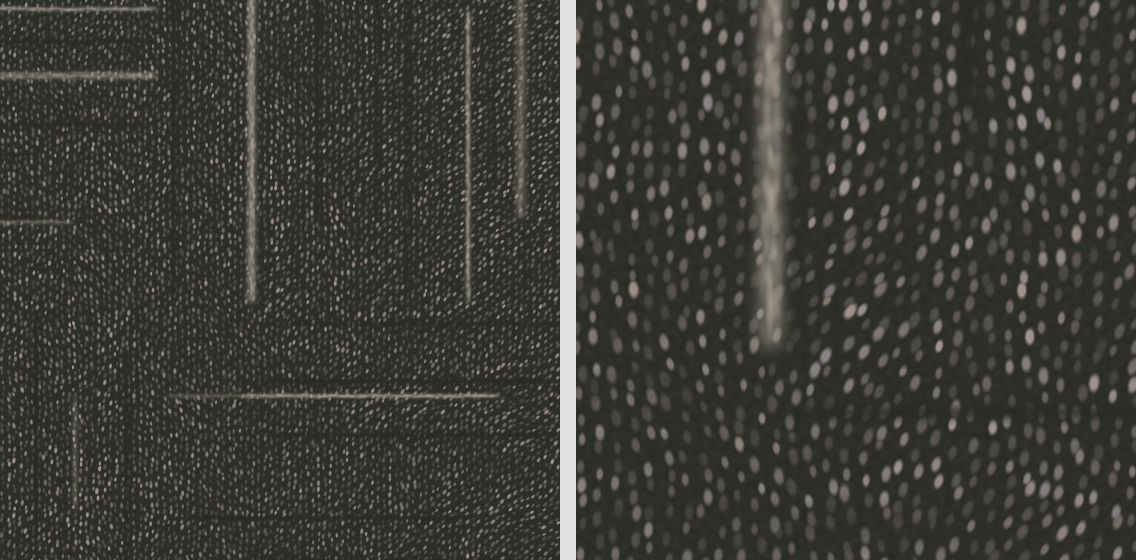
Left: the whole. Right: its middle third, enlarged.
Give the GLSL for this texture, as a Shadertoy shader.

```glsl
const float TILE = 0.72;
const vec2 SEAM = vec2(0.293, 0.447);
const vec2 TUFTS = vec2(94.0, 76.0);
const vec3 BACKING = vec3(0.160, 0.166, 0.142);
const vec3 YARN_WARM = vec3(0.64, 0.575, 0.555);
const vec3 YARN_COOL = vec3(0.58, 0.56, 0.57);
const vec3 ACCENT = vec3(0.63, 0.60, 0.55);

vec2 hash2(vec2 p) {
    vec3 h = fract(vec3(p.xyx) * vec3(0.1031, 0.1030, 0.0973));
    h += dot(h, h.yzx + 33.33);
    return fract((h.xx + h.yz) * h.zy);
}

float cornerSlope(vec2 cell, vec2 corner, vec2 f) {
    float angle = 6.2832 * hash2(cell + corner).x;
    return dot(vec2(cos(angle), sin(angle)), f - corner);
}

// Gradient noise, roughly -0.7 to 0.7
float gradientNoise(vec2 p) {
    vec2 cell = floor(p), f = fract(p);
    vec2 u = f * f * f * (f * (f * 6.0 - 15.0) + 10.0);
    float low = mix(cornerSlope(cell, vec2(0, 0), f), cornerSlope(cell, vec2(1, 0), f), u.x);
    float high = mix(cornerSlope(cell, vec2(0, 1), f), cornerSlope(cell, vec2(1, 1), f), u.x);
    return mix(low, high, u.y);
}

// Soft band running along y, limited to a span
float band(vec2 p, float at, float halfWidth, vec2 span, float taper) {
    float d = (p.x - at) / halfWidth;
    float ends = smoothstep(span.x, span.x + taper, p.y)
               * (1.0 - smoothstep(span.y - taper, span.y, p.y));
    return exp(-d * d) * ends;
}

// Pale yarn line with a ragged edge and uneven cover
float streak(vec2 p, float at, float halfWidth, vec2 span) {
    float wobble = 0.002 * gradientNoise(vec2(p.y * 45.0, at * 90.0));
    float cover = 0.78 + 0.5 * gradientNoise(p * vec2(190.0, 75.0));
    return band(p, at + wobble, halfWidth, span, 0.025) * clamp(cover, 0.0, 1.0);
}

// Dark missing rows inside one carpet tile
float grooves(vec2 local, vec2 tile) {
    const int COUNT = 7;
    float dark = 0.0;
    for (int i = 0; i < COUNT; i++) {
        vec2 rnd = hash2(tile * 17.0 + vec2(float(i) * 5.0, 71.0));
        float at = (float(i) + 0.15 + 0.7 * rnd.x) / float(COUNT);
        float start = rnd.y < 0.5 ? 0.0 : 0.25 * rnd.x;
        float width = mix(0.005, 0.0085, rnd.y);
        float strength = mix(0.5, 0.95, fract(rnd.x * 7.0 + rnd.y));
        vec2 span = vec2(start, start + mix(0.6, 1.0, rnd.y));
        dark = max(dark, strength * band(local, at, width, span, 0.05));
    }
    return dark;
}

// Jittered leaning loops: x is brightness, y is tint
vec2 tufts(vec2 p, float lean, float softness) {
    vec2 grid = p * TUFTS, home = floor(grid);
    mat2 turn = mat2(cos(lean), sin(lean), -sin(lean), cos(lean));
    vec2 best = vec2(0.0, 0.5);
    for (int y = -1; y <= 1; y++) {
        for (int x = -1; x <= 1; x++) {
            vec2 cell = home + vec2(x, y);
            vec2 rnd = hash2(cell + 137.0), look = hash2(cell + 411.0);
            float stagger = 0.5 * mod(cell.x, 2.0) - 0.25;
            vec2 center = cell + 0.5 + vec2(0.5, 0.7) * (rnd - 0.5) + vec2(0.0, stagger);
            vec2 q = turn * ((grid - center) / TUFTS * TUFTS.x);
            vec2 radius = vec2(0.31, 0.54) * mix(0.75, 1.15, look.y);
            float cover = 1.0 - smoothstep(0.75 - softness, 0.75 + softness, length(q / radius));
            float bright = cover * mix(0.22, 0.95, look.x * look.x);
            if (bright > best.x) best = vec2(bright, rnd.y);
        }
    }
    return best;
}

void mainImage(out vec4 fragColor, in vec2 fragCoord) {
    vec2 p = fragCoord / iResolution.xy;
    float pixel = 1.0 / min(iResolution.x, iResolution.y);

    // Quarter-turned tiles
    vec2 tile = floor((p - SEAM) / TILE);
    vec2 local = fract((p - SEAM) / TILE);
    bool upright = mod(tile.x + tile.y, 2.0) < 0.5;
    vec2 lines = upright ? p : p.yx;
    float groove = grooves(upright ? local : local.yx, tile + 9.0);

    // Pile, with a drifting lean and uneven rows
    float lean = 0.65 * smoothstep(0.3, 1.0, p.x) + 0.8 * gradientNoise(p * 9.0);
    vec2 pile = tufts(p, lean, 0.32 + 0.6 * pixel * TUFTS.x);
    float rows = 1.0 + 0.5 * gradientNoise(lines * vec2(42.0, 3.0) + tile * 13.0);
    float wear = 1.0 + 0.35 * gradientNoise(p * 3.5 + 4.0);
    float fuzz = 0.04 + 0.07 * gradientNoise(p * 210.0);
    float light = clamp((pile.x * rows * wear + fuzz) * (1.0 - groove), 0.0, 1.0);
    vec3 color = mix(BACKING, mix(YARN_COOL, YARN_WARM, pile.y), light);

    // Accent lines, upright then level
    float accent = streak(p, 0.449, 0.0075, vec2(0.45, 1.1));
    accent = max(accent, 0.9 * streak(p, 0.836, 0.0045, vec2(0.45, 0.99)));
    accent = max(accent, 0.6 * streak(p, 0.930, 0.0090, vec2(0.60, 1.1)));
    accent = max(accent, 0.4 * streak(p, 0.134, 0.0050, vec2(0.08, 0.30)));
    accent = max(accent, 0.9 * streak(p.yx, 0.984, 0.0040, vec2(-0.1, 0.29)));
    accent = max(accent, 0.8 * streak(p.yx, 0.865, 0.0065, vec2(-0.1, 0.29)));
    accent = max(accent, 0.5 * streak(p.yx, 0.603, 0.0040, vec2(-0.1, 0.14)));
    accent = max(accent, streak(p.yx, 0.293, 0.0038, vec2(0.42, 0.90)));
    accent = max(accent, 0.4 * streak(p.yx, 0.293, 0.0040, vec2(0.29, 0.46)));
    color = mix(color, ACCENT, accent);

    fragColor = vec4(color, 1.0);
}
```
